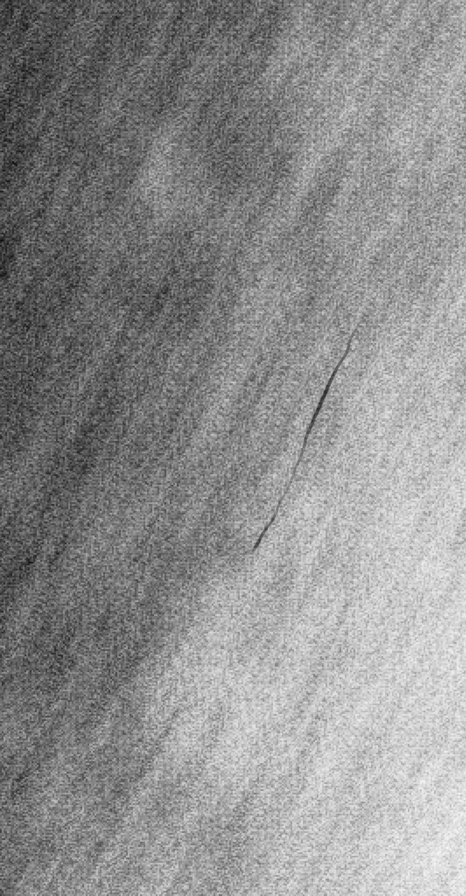
Write a WebGL 2 fragment shader that draws this texture.

```glsl
#version 300 es
precision highp float;
// Grainy grey sea surface with slanted wind streaks and a thin dark slick.
uniform vec2 u_resolution;
out vec4 fragColor;

const vec2 WIND = vec2(0.454, 0.891);
const float GRAIN_ROWS = 512.0;

float hash(vec2 p) {
  return fract(sin(dot(p, vec2(127.1, 311.7))) * 43758.5453);
}

float valueNoise(vec2 p) {
  vec2 cell = floor(p);
  vec2 f = fract(p);
  f = f * f * (3.0 - 2.0 * f);
  float low = mix(hash(cell), hash(cell + vec2(1.0, 0.0)), f.x);
  float high = mix(hash(cell + vec2(0.0, 1.0)), hash(cell + vec2(1.0)), f.x);
  return mix(low, high, f.y);
}

float fbm(vec2 p) {
  float sum = 0.0;
  float weight = 0.5;
  for (int i = 0; i < 4; i++) {
    sum += weight * valueNoise(p);
    p = p * 2.03 + 17.3;
    weight *= 0.5;
  }
  return sum / 0.9375;
}

// Coordinates across (x) and along (y) the wind.
vec2 windFrame(vec2 p) {
  return vec2(dot(p, vec2(WIND.y, -WIND.x)), dot(p, WIND));
}

// Soft elliptical patch, 1 at its centre.
float patchAt(vec2 p, vec2 centre, vec2 size) {
  vec2 d = windFrame(p - centre) / size;
  return exp(-dot(d, d));
}

// Broad light and shade.
float broadTone(vec2 uv, vec2 p) {
  float tone = 0.49 + 0.39 * uv.x - 0.25 * uv.y;
  float front = windFrame(p - vec2(0.284, 0.385)).x;
  front += 0.06 * (fbm(p * 9.0) - 0.5);
  float reach = 1.0 - smoothstep(0.45, 0.8, p.y);
  tone += 0.09 * reach * (smoothstep(-0.04, 0.04, front) - 0.5);
  tone -= 0.09 * patchAt(p, vec2(0.23, 0.67), vec2(0.05, 0.07));
  tone += 0.08 * patchAt(p, vec2(0.19, 0.79), vec2(0.05, 0.04));
  tone -= 0.05 * patchAt(p, vec2(0.08, 0.50), vec2(0.06, 0.10));
  tone += 0.08 * patchAt(p, vec2(0.25, 0.23), vec2(0.05, 0.08));
  tone -= 0.10 * patchAt(p, vec2(0.17, 0.31), vec2(0.02, 0.09));
  tone -= 0.09 * patchAt(p, vec2(0.15, 0.14), vec2(0.02, 0.06));
  return tone + 0.18 * (fbm(p * 6.0 + 4.7) - 0.5);
}

// Fine and wide streaks drawn out along the wind.
float windStreaks(vec2 p) {
  vec2 w = windFrame(p);
  w.x += 0.012 * (fbm(p * 5.0 + 9.1) - 0.5);
  float wide = fbm(w * vec2(34.0, 7.0) + 31.0) - 0.5;
  float fine = valueNoise(w * vec2(130.0, 24.0) + 8.0) - 0.5;
  return 0.18 * wide + 0.11 * fine;
}

// Thin tapering slick, darkest near its foot and middle.
float slick(vec2 p) {
  float t = (p.y - 0.385) / 0.257;
  float x = 0.284 + 0.12 * t + 0.003 * sin(6.2832 * t);
  x += 0.004 * (valueNoise(vec2(t * 14.0, 2.0)) - 0.5);
  float across = abs(p.x - x) * WIND.y;
  float middle = exp(-pow((t - 0.66) / 0.2, 2.0));
  float foot = exp(-pow((t - 0.04) / 0.1, 2.0));
  float ends = smoothstep(-0.02, 0.02, t) * (1.0 - smoothstep(0.9, 1.15, t));
  float halfWidth = 0.0012 + 0.0007 * middle + 0.0005 * foot;
  float core = 1.0 - smoothstep(halfWidth * 0.4, halfWidth * 1.7, across);
  return core * ends * (0.3 + 0.55 * middle + 0.4 * foot);
}

// Short faint smudges scattered over the darker lower left.
float smudges(vec2 p) {
  float sum = 0.0;
  for (int i = 0; i < 8; i++) {
    float id = float(i);
    vec2 centre = vec2(hash(vec2(id, 3.1)) * 0.26, hash(vec2(id, 8.4)) * 0.4);
    float len = 0.012 + 0.02 * hash(vec2(id, 5.7));
    sum += patchAt(p, centre, vec2(0.004, len));
  }
  return min(sum, 1.0);
}

// Single-cell speckle with a triangular spread.
float speckle(vec2 p) {
  vec2 g = p * GRAIN_ROWS - 0.5;
  return valueNoise(g) + valueNoise(g + vec2(613.0, 271.0)) - 1.0;
}

// Rolls off the brightest tones.
float shoulder(float tone) {
  float over = max(tone - 0.7, 0.0);
  return min(tone, 0.7) + over / (1.0 + 1.6 * over);
}

void main() {
  vec2 uv = gl_FragCoord.xy / u_resolution;
  vec2 p = gl_FragCoord.xy / u_resolution.y;
  float tone = broadTone(uv, p) + windStreaks(p) - 0.09 * smudges(p);
  tone += 0.08 * patchAt(p, vec2(0.279, 0.414), vec2(0.010, 0.016));
  tone += 0.08 * patchAt(p, vec2(0.419, 0.667), vec2(0.007, 0.007));
  float dark = slick(p);
  tone = mix(tone, 0.16, dark);
  tone += 0.23 * speckle(p) * (1.0 - 0.5 * dark);
  fragColor = vec4(vec3(clamp(shoulder(tone), 0.0, 1.0)), 1.0);
}
```
